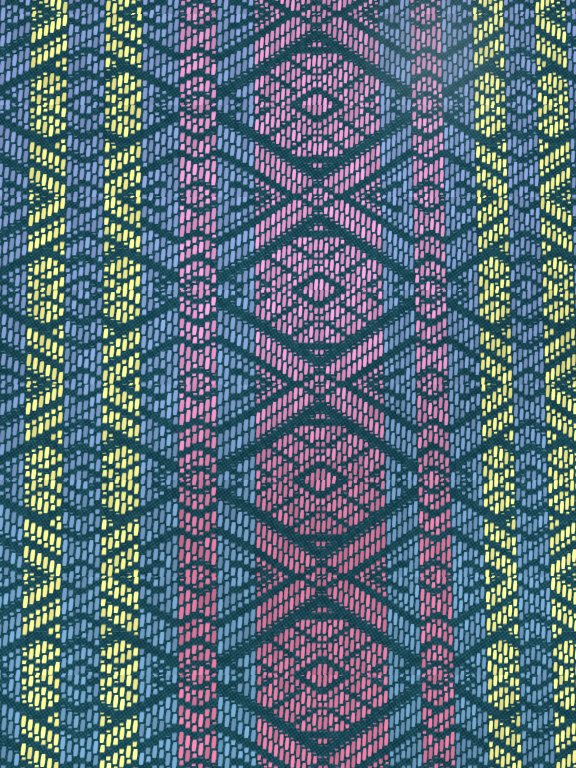
Write a Shadertoy shader that draws this texture.

```glsl
// Handwoven brocade: mirrored diamond medallions in blue, pink and yellow floats on a dark teal ground.

const float COLUMN = 0.028;         // width of one thread column, in pattern repeats
const float FLOAT_LENGTH = 1.0 / 14.0;
const float SLOPE = 0.66;           // rise of every diagonal
const float CENTRE = 12.0 * COLUMN; // half width of the medallion band
const float BAND = 6.0 * COLUMN;    // width of each side band

const vec3 BLUE = vec3(0.49, 0.60, 0.77);
const vec3 PINK = vec3(0.88, 0.57, 0.77);
const vec3 ROSE = vec3(0.85, 0.46, 0.60);
const vec3 YELLOW = vec3(0.97, 0.94, 0.56);
const vec3 GROUND_DARK = vec3(0.04, 0.18, 0.23);
const vec3 GROUND_LIGHT = vec3(0.17, 0.38, 0.43);

float hash(vec2 p) {
    return fract(sin(dot(p, vec2(127.1, 311.7))) * 43758.55);
}

float softNoise(vec2 p) {
    return 0.5 + 0.25 * sin(p.x + 1.7 * sin(p.y * 0.8)) + 0.25 * sin(p.y * 1.3 + 1.4 * sin(p.x * 0.7));
}

// Signed distance to a bare line; negative where the ground shows.
float line(float x, float at, float halfWidth) {
    return abs(x - at) - halfWidth;
}

// Large medallion, crossing arms and the small diamond between them.
float medallionMotif(float a, float b) {
    float s = b + SLOPE * a;
    float t = abs(b - SLOPE * a);
    float petals = min(max(line(t, 0.0, 0.013), 0.15 - s), max(line(t, 0.15, 0.013), 0.17 - s));
    float d = min(line(s, 0.09, 0.015), max(petals, s - 0.38));
    d = min(d, line(s, 0.39, 0.026));
    d = min(d, max(line(b, 0.30, 0.018), a - 0.14));
    d = min(d, line(0.5 - b + SLOPE * a, 0.07, 0.013));
    d = min(d, line(s, 0.59, 0.022));
    return min(d, max(line(s, 0.675, 0.016), 0.18 - a));
}

// Zigzag with angular hooks, running on from the medallion's diagonals.
float hookMotif(float w, float b) {
    float s = b + SLOPE * (w + CENTRE);
    float x = abs(w - 0.5 * BAND);
    float d = min(line(s, 0.39, 0.025), line(s, 0.59, 0.022));
    d = min(d, max(line(0.5 - b + SLOPE * x, 0.075, 0.017), w - 0.11));
    return min(d, max(line(b + SLOPE * (BAND - w), 0.09, 0.016), 0.05 - w));
}

// Narrow column of small diamonds and chevrons.
float chevronMotif(float w, float b) {
    float x = abs(w - 0.5 * BAND);
    float s = b + SLOPE * x;
    float d = min(line(s, 0.07, 0.013), line(s, 0.18, 0.018));
    d = min(d, line(s, 0.31, 0.016));
    return min(d, line(0.5 - b + SLOPE * x, 0.08, 0.014));
}

// Crossed block alternating with slanted stripes.
float blockMotif(float w, float b) {
    float x = abs(w - 0.5 * BAND);
    float s = b + SLOPE * x;
    float cross = max(line(abs(b - SLOPE * x), 0.04, 0.011), s - 0.19);
    float g = (0.5 - b + SLOPE * w) / 0.13;
    float stripes = max(abs(fract(g) - 0.5) * 0.13 - 0.019, 0.23 - s);
    return min(min(cross, stripes), line(s, 0.21, 0.024));
}

// Motif of a side band, counted outward from the medallions.
float sideMotif(float band, float w, float b) {
    if (band == 1.0 || band == 4.0) return chevronMotif(w, b);
    if (band == 3.0) return blockMotif(w, b);
    if (band == 5.0) return blockMotif(BAND - w, b);
    return hookMotif(band == 2.0 ? BAND - w : w, b);
}

vec3 bandColour(float band, float z) {
    if (band == 3.0 || band == 5.0) return YELLOW;
    if (band < 0.0 || band == 1.0) return mix(PINK, ROSE, smoothstep(0.05, 0.5, z));
    return mix(BLUE + vec3(0.02, -0.01, 0.02), BLUE - vec3(0.06, 0.0, 0.03), smoothstep(-0.3, 0.8, z));
}

// Fine plain weave of the ground cloth.
vec3 groundCloth(vec2 p) {
    float weave = 0.5 + 0.5 * sin(p.x * 290.0 + p.y * 60.0) * sin(p.y * 270.0 - p.x * 50.0);
    float speck = hash(floor(p / 0.022));
    return mix(GROUND_DARK, GROUND_LIGHT, 0.7 * weave + 0.3 * speck);
}

vec3 cloth(vec2 pos, float pixel) {
    // The cloth widens slightly toward the bottom and to the left.
    float z = 0.83 - pos.y;
    float u = (pos.x - 0.5535 - 0.009 * z) / (1.0 + 0.047 * z) * 3.03;
    float v = z * (3.072 - 0.123 * z);
    float a = abs(u);
    if (u < -CENTRE) a = CENTRE + (a - CENTRE) * 0.84;

    // Thread rows step along the diagonals of the mirrored diamonds.
    float fold = fract(v + 0.5) - 0.5;
    float b = abs(fold);
    float column = floor(a / COLUMN);
    float x = (column + 0.5) * COLUMN;
    float row = (b + SLOPE * x) / FLOAT_LENGTH;
    vec2 cell = vec2(column * sign(u), floor(row) + 31.0 * floor(v * 2.0));
    vec2 f = vec2(fract(a / COLUMN), fract(row)) - 0.5;
    float band = x < CENTRE ? -1.0 : floor((x - CENTRE) / BAND + 0.001);
    float motif = band < 0.0 ? medallionMotif(x, b) : sideMotif(band, x - CENTRE - band * BAND, b);

    // Slender leaning float with tapered ends, cut short by the motif.
    float blur = pixel * 3.03 / COLUMN * 0.5;
    float across = abs(f.x * sign(u) + 0.22 * f.y * sign(fold));
    float halfWidth = 0.36 - 0.5 * f.y * f.y;
    float thread = 1.0 - smoothstep(halfWidth - blur, halfWidth + blur, across);
    thread *= 1.0 - smoothstep(0.41, 0.49, abs(f.y) + 0.04 * hash(cell + 9.0));
    thread *= smoothstep(-0.006, 0.008, motif);

    float wear = 0.88 + 0.22 * hash(cell);
    vec3 yarn = bandColour(band, z) * wear * (1.06 - 0.6 * across * across);
    vec3 colour = mix(groundCloth(vec2(u, v)), yarn, thread);

    // Uneven light, with a pale sheen near the upper right.
    colour *= 0.94 + 0.10 * softNoise(pos * 6.0);
    vec2 glow = (pos - vec2(0.76, 1.24)) / vec2(0.12, 0.13);
    return mix(colour, vec3(0.62, 0.70, 0.74), 0.26 * exp(-dot(glow, glow)));
}

void mainImage(out vec4 fragColor, in vec2 fragCoord) {
    float pixel = 1.0 / iResolution.x;
    vec3 sum = vec3(0.0);
    for (int i = 0; i < 4; i++) {
        vec2 jitter = vec2(i % 2, i / 2) * 0.5 - 0.25;
        sum += cloth((fragCoord + jitter) * pixel, pixel);
    }
    fragColor = vec4(sum * 0.25, 1.0);
}
```
